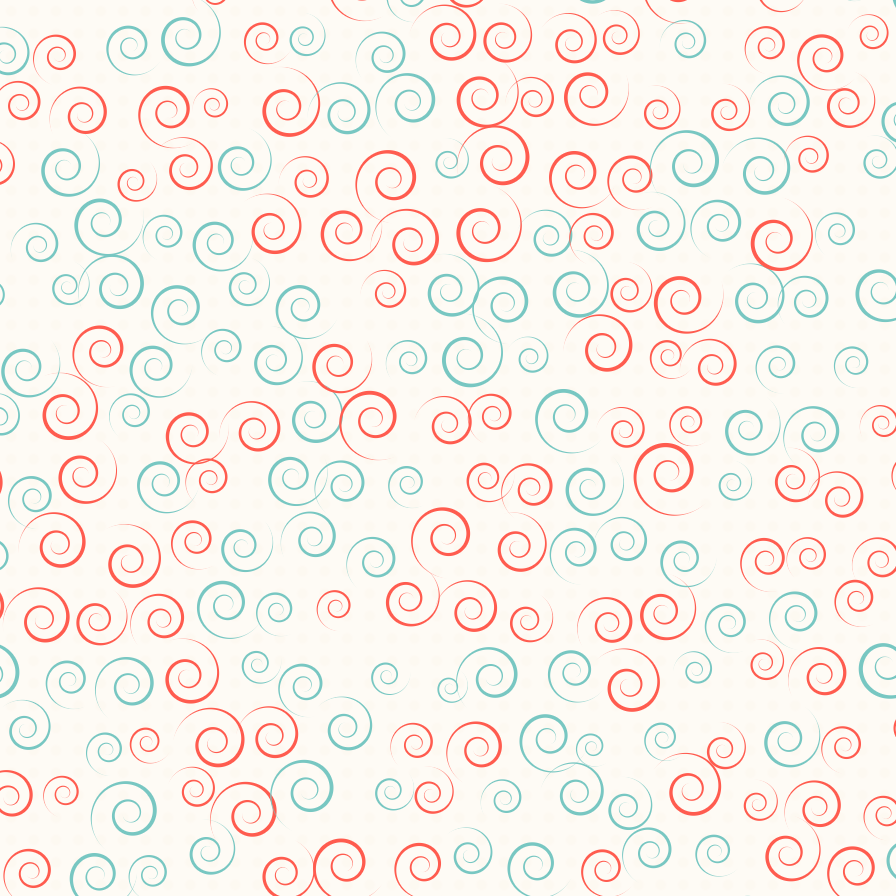
This pattern is drawn by a Shadertoy shader. Its source:

```glsl
const float TAU = 6.2831853;
const float CELLS = 14.2;   // spirals across the canvas
const float GROWTH = 2.35;  // radius ratio from one turn to the next
const float TURNS = 2.15;

vec3 hash3(vec2 p) {
    vec3 q = fract(p.xyx * vec3(0.1031, 0.1030, 0.0973) + 0.37);
    q += dot(q, q.yxz + 33.33);
    return fract((q.xxy + q.yzz) * q.zyx);
}

// Jittered brick layout
vec2 spiralCentre(vec2 cell) {
    vec2 jitter = (hash3(cell + 40.0).xy - 0.5) * 0.42;
    return cell + vec2(0.5 + 0.5 * mod(cell.y, 2.0), 0.5) + jitter;
}

float wantedRadius(vec2 cell) {
    return mix(0.36, 0.79, hash3(cell + 90.0).x);
}

// Shrinks a spiral where its neighbours leave little room
float spiralRadius(vec2 cell) {
    vec2 centre = spiralCentre(cell);
    float wanted = wantedRadius(cell);
    float radius = wanted;
    for (int y = -1; y <= 1; y++)
    for (int x = -1; x <= 1; x++) {
        if (x == 0 && y == 0) continue;
        vec2 other = cell + vec2(x, y);
        float room = 1.36 * distance(centre, spiralCentre(other));
        radius = min(radius, room * wanted / (wanted + wantedRadius(other)));
    }
    return max(radius, 0.32);
}

// Coverage of a logarithmic spiral stroke, tapered at both ends
float spiralStroke(vec2 p, float radius, float rotation, float pixel) {
    float r = max(length(p), 1e-4);
    float angle = atan(p.y, p.x) / TAU + rotation;
    float winding = log(r / radius) / log(GROWTH);
    float turn = angle + round(winding - angle);
    float along = -turn / TURNS;   // 0 at the tail, 1 at the core
    float taper = clamp(min(along / 0.25, (1.0 - along) / 0.65), 0.0, 1.0);
    float halfWidth = 0.045 * radius * taper;
    float dist = abs(r - radius * pow(GROWTH, turn));
    float edge = clamp((halfWidth - dist) / pixel + 0.5, 0.0, 1.0);
    return edge * min(1.0, 2.0 * halfWidth / pixel);
}

void mainImage(out vec4 fragColor, in vec2 fragCoord) {
    vec2 uv = fragCoord / iResolution.y;
    vec2 p = uv * CELLS;
    float pixel = CELLS / iResolution.y;

    vec3 cream = vec3(0.996, 0.984, 0.961);
    vec3 coral = vec3(1.0, 0.36, 0.31);
    vec3 teal = vec3(0.47, 0.78, 0.76);

    // Cream ground with barely visible dots
    vec2 dotCell = fract(uv * 40.0) - 0.5;
    float dots = 1.0 - smoothstep(0.15, 0.32, length(dotCell));
    vec3 color = cream - dots * vec3(0.003, 0.009, 0.015);

    // Scattered spirals
    for (int y = -1; y <= 1; y++)
    for (int x = -1; x <= 1; x++) {
        vec2 cell = floor(p) + vec2(x, y);
        vec3 rnd = hash3(cell + 150.0);
        float ink = spiralStroke(p - spiralCentre(cell), spiralRadius(cell), rnd.x, pixel);
        color = mix(color, rnd.y < 0.52 ? coral : teal, ink);
    }
    fragColor = vec4(color, 1.0);
}
```
